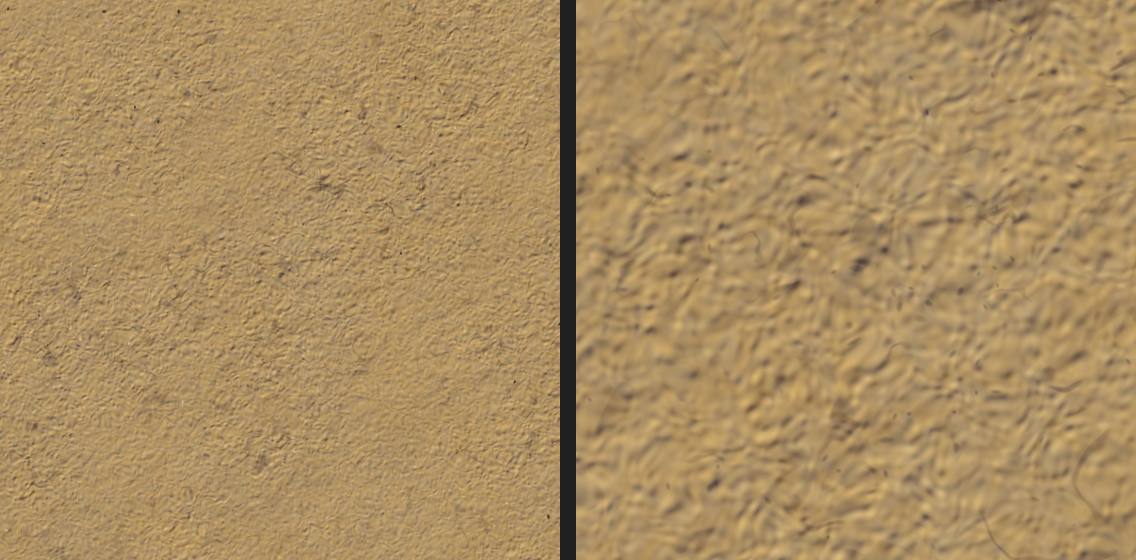
Left: the whole. Right: its middle third, enlarged.
Reproduce this texture procedurally as a WebGL 1 fragment shader.

```glsl
precision highp float;
// Dry sandy earth: crisp fine grains lit from the upper left, with faint slanted mottling.
// Warped, rotated noise layers give the relief; masked noise contours form thin
// cracks, and scattered cells hold dark crumbs, rare pits and a few pale grains.

uniform vec2 u_resolution;

float hash(vec2 p) {
  return fract(sin(dot(p, vec2(127.1, 311.7))) * 43758.5453);
}

float noise(vec2 p) {
  vec2 cell = floor(p);
  vec2 f = fract(p);
  f = f * f * (3.0 - 2.0 * f);
  return mix(mix(hash(cell), hash(cell + vec2(1.0, 0.0)), f.x),
             mix(hash(cell + vec2(0.0, 1.0)), hash(cell + vec2(1.0, 1.0)), f.x), f.y);
}

float fbm(vec2 p) {
  float sum = 0.0;
  float amplitude = 0.5;
  for (int i = 0; i < 4; i++) {
    sum += amplitude * noise(p);
    p = mat2(0.8, 0.6, -0.6, 0.8) * p * 2.03 + 17.3;
    amplitude *= 0.5;
  }
  return sum / 0.9375;
}

vec2 turn(vec2 p, float angle) {
  float c = cos(angle);
  float s = sin(angle);
  return vec2(c * p.x + s * p.y, c * p.y - s * p.x);
}

// Grains of several sizes, each layer turned apart to hide the noise lattice
float height(vec2 p) {
  return 0.55 * noise(turn(p, 0.75) * vec2(185.0, 245.0))
       + 0.55 * noise(turn(p, 0.2) * vec2(150.0, 190.0) + 19.0)
       + 0.45 * noise(turn(p, 0.5) * vec2(70.0, 105.0) + 31.0)
       + 0.35 * noise(turn(p, 0.6) * vec2(32.0, 48.0) + 57.0);
}

// Short thin lines where a noise contour crosses sparse patches
float cracks(vec2 p, float scale, float width) {
  vec2 q = turn(p, 0.5) * vec2(0.75, 1.15);
  float bend = noise(q * scale * 3.0) * 0.45;
  float line = abs(noise(q * scale + bend) - 0.5);
  float patches = smoothstep(0.6, 0.75, noise(turn(p, 1.1) * scale * 1.4 + 71.0));
  return patches * (1.0 - smoothstep(0.25 * width, width, line));
}

// One small speck in a random share of the grid cells
float specks(vec2 p, float cells, float chance, float radius) {
  vec2 q = p * cells;
  vec2 cell = floor(q);
  vec2 centre = 0.3 + 0.4 * vec2(hash(cell + 3.7), hash(cell + 9.2));
  vec2 offset = turn(fract(q) - centre, 6.3 * hash(cell + 7.4)) * vec2(0.75, 1.2);
  float size = radius * (0.6 + 0.6 * hash(cell + 5.1));
  float disc = 1.0 - smoothstep(0.3 * size, 1.4 * size, length(offset));
  return disc * step(hash(cell + 1.3), chance);
}

void main() {
  vec2 p = gl_FragCoord.xy / min(u_resolution.x, u_resolution.y);
  vec2 warp = vec2(noise(p * 47.0 + 3.0), noise(p * 47.0 + 83.0));
  vec2 ground = p + 0.009 * (warp - 0.5);
  vec2 q = turn(ground, 0.52);

  // Relief, stronger in rough patches
  vec2 toLight = vec2(-0.0010, 0.0018);
  float rough = smoothstep(0.35, 0.65, fbm(q * vec2(7.0, 11.0) + 4.0));
  float relief = height(ground + toLight) - height(ground - toLight);
  relief *= mix(0.85, 1.25, rough);
  float shade = min(relief, 0.0);

  // Brightness: mottling, lit grains, fine grit, then dark marks
  float mottle = fbm(q * vec2(11.0, 20.0) + 23.0) - 0.5;
  float grit = noise(turn(ground, 1.0) * 270.0 + 7.0) - 0.5;
  float tone = 0.76 + 0.33 * mottle + 1.05 * relief + 0.32 * grit - 0.8 * shade * shade;
  float marks = cracks(p, 24.0, 0.06) + 0.6 * cracks(p + 5.3, 52.0, 0.12);
  tone -= 0.8 * marks * mix(0.45, 1.0, rough);
  tone -= 0.8 * specks(turn(ground, 0.3), 100.0, 0.07, 0.2) * mix(0.4, 1.0, rough);

  vec3 shadow = vec3(0.56, 0.46, 0.33);
  vec3 sunlit = vec3(0.73, 0.61, 0.41);
  vec3 color = mix(shadow, sunlit, tone);

  // Ochre and greyer grains
  float warmth = 0.6 * fbm(p * 7.0 + 41.0) + noise(turn(ground, 0.9) * 140.0 + 13.0) - 0.8;
  color += warmth * vec3(0.025, -0.004, -0.055);

  // Rare small pits and pale grains
  color = mix(color, vec3(0.16, 0.12, 0.09), 0.8 * specks(p + 0.37, 30.0, 0.009, 0.09));
  color = mix(color, vec3(0.88, 0.82, 0.70), 0.7 * specks(p + 0.71, 45.0, 0.006, 0.1));

  gl_FragColor = vec4(clamp(color, 0.0, 1.0), 1.0);
}
```
